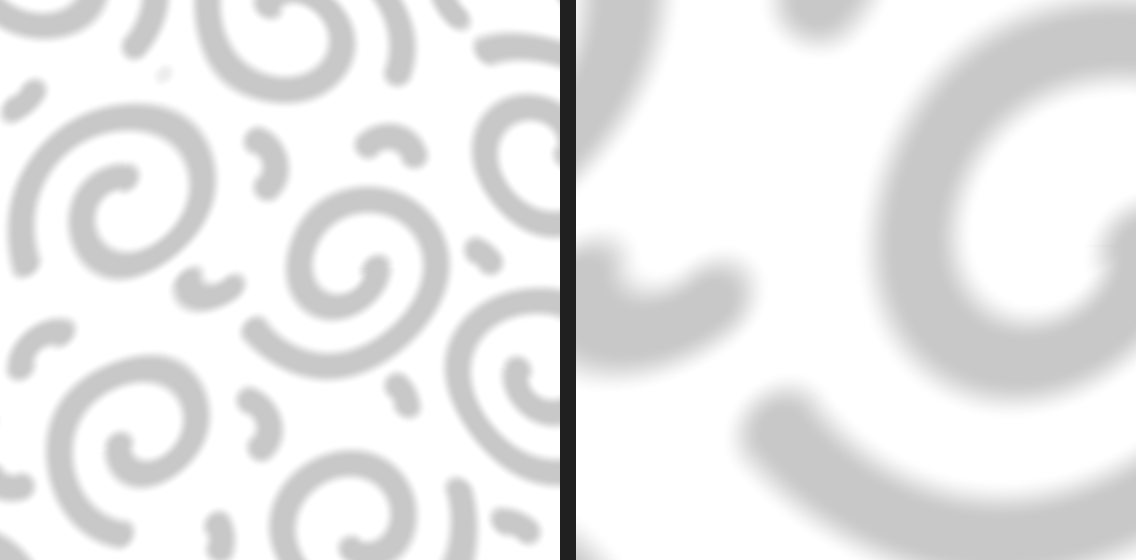
Left, the full canvas; right, a detail of the centre.
Give the GLSL for this pattern, as a Shadertoy shader.

```glsl
// Soft grey hand-drawn spirals packed on white, with short hooks and faint dots in the gaps.
#define SPACING 0.44      // distance between spiral cells
#define PITCH 0.108       // radial growth of a spiral per turn
#define HALF_WIDTH 0.0235 // half the stroke width
#define SOFTNESS 0.0125   // half the width of the blurred edge
#define GAP 0.088         // free distance between neighbouring stroke axes
#define HOOK_RADIUS 0.05  // bend of the small strokes
#define WOBBLE 0.03       // strength of the hand-drawn distortion
#define TILT 0.32         // rotation of the whole packing
#define PAPER vec3(1.0)
#define INK vec3(0.785)

const float TAU = 6.2831853;
const float ROOT3 = 1.7320508;

float hash(vec2 p) {
    vec3 q = fract(p.xyx * vec3(0.1031, 0.103, 0.0973));
    q += dot(q, q.yzx + 33.33);
    return fract((q.x + q.y) * q.z);
}

vec2 direction(float angle) { return vec2(cos(angle), sin(angle)); }

mat2 rotation(float angle) {
    vec2 d = direction(angle);
    return mat2(d.x, d.y, -d.y, d.x);
}

// Triangular lattice coordinates and back
vec2 toLattice(vec2 p) { return vec2(p.x - p.y / ROOT3, 2.0 * p.y / ROOT3) / SPACING; }
vec2 fromLattice(vec2 c) { return SPACING * vec2(c.x + 0.5 * c.y, 0.5 * ROOT3 * c.y); }

// Distance to one Archimedean spiral with random hand, phase and length
float spiralDistance(vec2 p, vec2 cell) {
    float firstTurn = mix(0.36, 0.5, hash(cell + 11.3));
    float fullTurn = (0.5 * SPACING - 0.5 * GAP) / PITCH + 0.25;
    float shortening = hash(cell + 23.7);
    float lastTurn = fullTurn - 0.35 * shortening * shortening;
    if (hash(cell + 5.1) < 0.5) p.x = -p.x;
    p = rotation(TAU * hash(cell + 41.9)) * p;

    // Shift the focus so that the outer turn is centred in its cell
    vec2 endDir = direction(TAU * lastTurn);
    p += 0.25 * PITCH * endDir;

    // Nearest valid turn in the direction of p
    float r = length(p);
    float a = atan(p.y, p.x) / TAU;
    float turn = a + round(r / PITCH - a);
    turn += ceil(max(firstTurn - turn, 0.0));
    turn -= ceil(max(turn - lastTurn, 0.0));
    float slope = turn / length(vec2(turn, 1.0 / TAU));
    float d = abs(r - PITCH * turn) * slope;

    // Round ends
    d = min(d, length(p - PITCH * firstTurn * direction(TAU * firstTurn)));
    return min(d, length(p - PITCH * lastTurn * endDir));
}

// Distance to the nearest of the surrounding spirals
float spiralField(vec2 p) {
    vec2 base = floor(toLattice(p));
    float d = 1.0;
    for (int i = 0; i < 4; i++) {
        vec2 cell = base + vec2(i & 1, i >> 1);
        d = min(d, spiralDistance(p - fromLattice(cell), cell));
    }
    return d;
}

float stroke(float d) {
    return 1.0 - smoothstep(HALF_WIDTH - SOFTNESS, HALF_WIDTH + SOFTNESS, d);
}

// Small hook or faint dot in the hole between three spirals
float gapFiller(vec2 p) {
    vec2 c = toLattice(p);
    vec2 f = fract(c);
    vec2 hole = floor(c) + (f.x + f.y < 1.0 ? 1.0 : 2.0) / 3.0;
    vec2 centre = fromLattice(hole);

    // Climb towards the emptiest spot
    vec2 away = vec2(1.0, 0.0);
    vec2 e = vec2(0.008, 0.0);
    for (int i = 0; i < 3; i++) {
        float here = spiralField(centre);
        vec2 slope = vec2(spiralField(centre + e.xy), spiralField(centre + e.yx)) - here;
        away = normalize(slope + 1e-5);
        centre += 0.012 * away;
    }
    float room = spiralField(centre);
    vec2 q = p - centre;
    if (room < 0.083) return 0.32 * (1.0 - smoothstep(0.004, 0.024, length(q)));

    // Arc along the nearest stroke, longer where there is more room
    float halfAngle = clamp(1.4 * (room - 0.078), 0.012, 0.05) / HOOK_RADIUS;
    float side = hash(hole * 3.0 + 7.7) < 0.5 ? -1.0 : 1.0;
    q = vec2(side * dot(q, away) + HOOK_RADIUS, dot(q, vec2(-away.y, away.x)));
    float angle = clamp(atan(q.y, q.x), -halfAngle, halfAngle);
    return stroke(length(q - HOOK_RADIUS * direction(angle)));
}

void mainImage(out vec4 fragColor, in vec2 fragCoord) {
    vec2 p = fragCoord / min(iResolution.x, iResolution.y);
    // Slow distortion that makes the turns uneven
    p += WOBBLE * sin(5.0 * p.yx + vec2(0.6, 2.1));
    p += 0.2 * WOBBLE * sin(17.0 * p.yx + vec2(1.7, 4.0));
    p = rotation(TILT) * p + vec2(3.1, 2.4);

    float ink = max(stroke(spiralField(p)), gapFiller(p));
    fragColor = vec4(mix(PAPER, INK, ink), 1.0);
}
```
